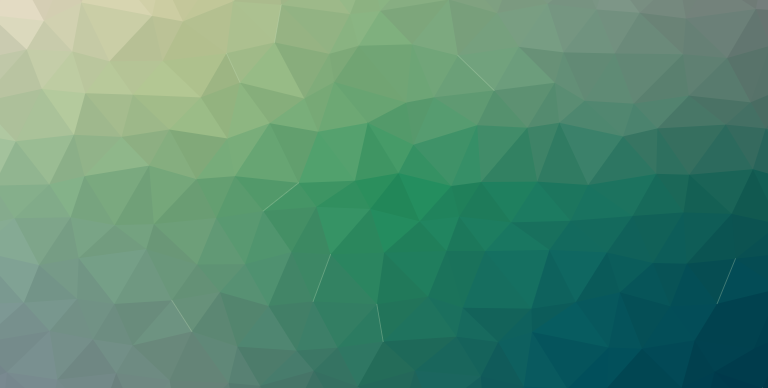
A WebGL 2 fragment shader for this background:

```glsl
#version 300 es
precision highp float;
// Low-poly backdrop: a staggered, jittered lattice is split into triangles,
// and each facet takes one flat colour from a two-way gradient at its middle.
// Facet coverage is blended at the edges; a few edges carry a pale hairline.

uniform vec2 u_resolution;
out vec4 fragColor;

const vec2 CELL = vec2(0.130, 0.106);   // lattice spacing, in canvas heights
const vec2 LATTICE_SHIFT = vec2(0.30, 0.18);
const float JITTER = 0.27;              // vertex wander, in cells
const float TONE_VARIATION = 0.075;     // brightness spread between facets
const float SEAM_CHANCE = 0.05;
const float SEAM_STRENGTH = 0.32;
const float SEAM_WIDTH = 0.0022;
const vec3 SEAM_COLOR = vec3(0.78, 0.88, 0.74);

// Horizontal colour stops, left to right, for five bands from top to bottom.
const vec3 TOP[5] = vec3[5](vec3(.89, .85, .77), vec3(.77, .78, .60),
    vec3(.53, .69, .50), vec3(.48, .59, .52), vec3(.44, .48, .47));
const vec3 UPPER[5] = vec3[5](vec3(.73, .79, .64), vec3(.65, .74, .53),
    vec3(.41, .65, .45), vec3(.37, .56, .46), vec3(.31, .44, .40));
const vec3 MIDDLE[5] = vec3[5](vec3(.54, .70, .56), vec3(.43, .64, .46),
    vec3(.14, .56, .36), vec3(.11, .46, .37), vec3(.07, .36, .32));
const vec3 LOWER[5] = vec3[5](vec3(.49, .61, .58), vec3(.40, .57, .47),
    vec3(.14, .49, .36), vec3(.04, .37, .37), vec3(.00, .27, .32));
const vec3 BOTTOM[5] = vec3[5](vec3(.47, .53, .56), vec3(.41, .52, .48),
    vec3(.15, .42, .36), vec3(.00, .31, .36), vec3(.00, .21, .28));

float hash(vec2 p) {
    vec3 q = fract(vec3(p.xyx) * 0.1031);
    q += dot(q, q.yzx + 33.33);
    return fract((q.x + q.y) * q.z);
}

vec3 ramp(vec3 stops[5], float x) {
    float t = clamp(x, 0.0, 1.0) * 4.0;
    int i = int(min(floor(t), 3.0));
    return mix(stops[i], stops[i + 1], t - float(i));
}

vec3 gradient(vec2 uv) {
    float depth = clamp(1.0 - uv.y, 0.0, 1.0) * 4.0;
    vec3 color = mix(ramp(TOP, uv.x), ramp(UPPER, uv.x), min(depth, 1.0));
    color = mix(color, ramp(MIDDLE, uv.x), clamp(depth - 1.0, 0.0, 1.0));
    color = mix(color, ramp(LOWER, uv.x), clamp(depth - 2.0, 0.0, 1.0));
    return mix(color, ramp(BOTTOM, uv.x), clamp(depth - 3.0, 0.0, 1.0));
}

// Lattice point in canvas heights; odd rows are moved by half a cell.
vec2 latticePoint(vec2 id) {
    vec2 wander = vec2(hash(id + 17.0), hash(id + 59.0)) * 2.0 - 1.0;
    vec2 stagger = vec2(0.5 * mod(id.y, 2.0), 0.0);
    return (id + stagger + LATTICE_SHIFT + JITTER * wander) * CELL;
}

float cross2(vec2 a, vec2 b) { return a.x * b.y - a.y * b.x; }

float edgeSide(vec2 p, vec2 a, vec2 b) {
    return cross2(normalize(b - a), p - a);
}

float segmentDistance(vec2 p, vec2 a, vec2 b) {
    vec2 d = b - a;
    return length(p - a - d * clamp(dot(p - a, d) / dot(d, d), 0.0, 1.0));
}

// Adds one flat facet, weighted by its coverage of the pixel.
void addFacet(inout vec4 sum, vec2 p, vec2 a, vec2 b, vec2 c,
              float seed, float aspect, float pixel) {
    float turn = sign(cross2(b - a, c - a));
    float inside = min(turn * edgeSide(p, a, b),
                   min(turn * edgeSide(p, b, c), turn * edgeSide(p, c, a)));
    float coverage = clamp(inside / pixel + 0.5, 0.0, 1.0);
    vec2 middle = (a + b + c) / 3.0;
    vec3 color = gradient(middle / vec2(aspect, 1.0));
    color *= 1.0 + TONE_VARIATION * (seed - 0.5);
    sum += vec4(color, 1.0) * coverage;
}

void main() {
    float pixel = 1.0 / u_resolution.y;
    float aspect = u_resolution.x * pixel;
    vec2 p = gl_FragCoord.xy * pixel;
    vec2 home = floor(p / CELL - LATTICE_SHIFT);
    vec4 sum = vec4(0.0);
    float seam = 0.0;

    // Split each nearby quad along its shorter diagonal.
    for (int j = -1; j <= 1; j++) {
        for (int i = -1; i <= 1; i++) {
            vec2 id = home + vec2(float(i), float(j));
            vec2 a = latticePoint(id), b = latticePoint(id + vec2(1.0, 0.0));
            vec2 c = latticePoint(id + vec2(0.0, 1.0)), d = latticePoint(id + 1.0);
            bool rising = distance(a, d) < distance(b, c);
            float first = hash(id + 101.0), second = hash(id + 203.0);
            addFacet(sum, p, a, b, rising ? d : c, first, aspect, pixel);
            addFacet(sum, p, c, d, rising ? a : b, second, aspect, pixel);

            // Rare hairline along the left side of a quad.
            float line = segmentDistance(p, a, c) - 0.5 * SEAM_WIDTH;
            float glint = clamp(0.5 - line / pixel, 0.0, 1.0);
            seam = max(seam, glint * step(hash(id + 307.0), SEAM_CHANCE));
        }
    }

    vec3 color = sum.a > 0.001 ? sum.rgb / sum.a : gradient(p / vec2(aspect, 1.0));
    fragColor = vec4(mix(color, SEAM_COLOR, seam * SEAM_STRENGTH), 1.0);
}
```
